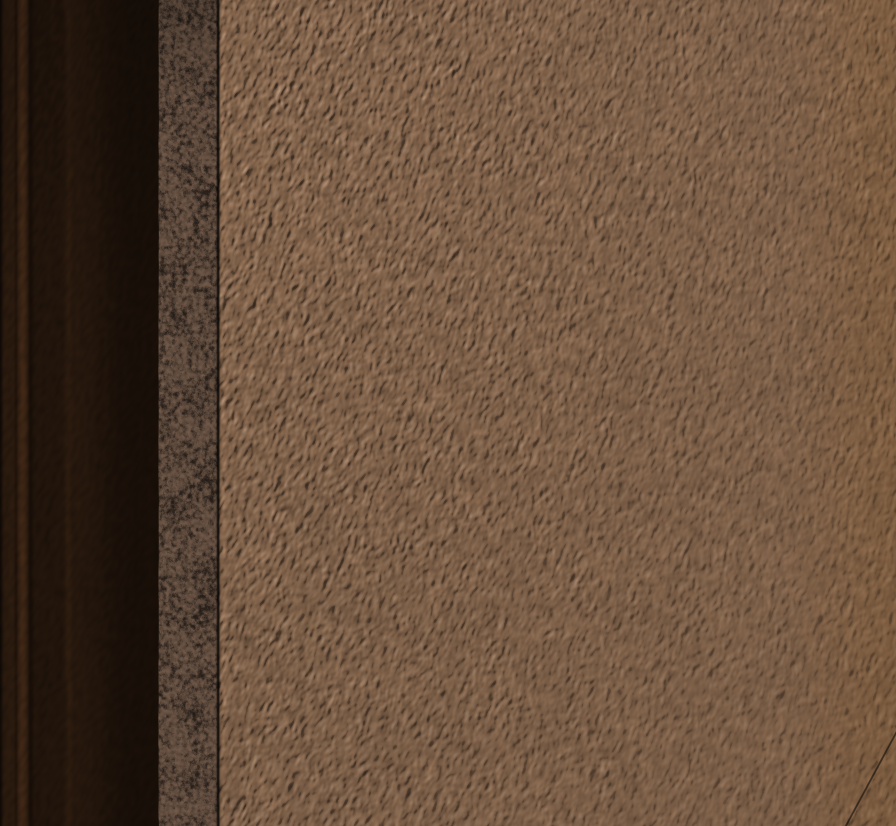
Reproduce this texture procedurally as a Shadertoy shader.

```glsl
// Dark wooden moulding and a speckled stone strip beside a rough brown plaster wall.
#define WOOD_EDGE 0.177
#define STONE_EDGE 0.2435
#define GRAIN_SCALE vec2(135.0, 70.0)
#define GRAIN_DEPTH 0.22
#define FLECK_STRENGTH 0.20
#define PLASTER_COLOR vec3(0.480, 0.365, 0.274)
#define FLECK_TINT vec3(0.92, 1.00, 1.10)
#define GOLD_COLOR vec3(0.480, 0.352, 0.236)
#define STONE_COLOR vec3(0.365, 0.288, 0.236)
#define WOOD_COLOR vec3(0.158, 0.097, 0.053)

vec2 hashGradient(vec2 cell) {
    vec3 h = fract(cell.xyx * vec3(0.1031, 0.1030, 0.0973));
    h += dot(h, h.yzx + 33.33);
    float angle = 6.2832 * fract((h.x + h.y) * h.z);
    return vec2(cos(angle), sin(angle));
}

float gradientNoise(vec2 p) {
    vec2 i = floor(p), f = p - i;
    vec2 w = f * f * f * (f * (f * 6.0 - 15.0) + 10.0);
    vec2 e = vec2(0.0, 1.0);
    float low = mix(dot(hashGradient(i), f),
                    dot(hashGradient(i + e.yx), f - e.yx), w.x);
    float high = mix(dot(hashGradient(i + e.xy), f - e.xy),
                     dot(hashGradient(i + e.yy), f - e.yy), w.x);
    return mix(low, high, w.y);
}

float fbm(vec2 p) {
    float sum = 0.0, amplitude = 0.6;
    for (int octave = 0; octave < 4; octave++) {
        sum += amplitude * gradientNoise(p);
        p = mat2(1.6, 1.2, -1.2, 1.6) * p + 17.3;
        amplitude *= 0.55;
    }
    return sum;
}

// Soft vertical line of a given half width
float verticalLine(float x, float center, float halfWidth) {
    float d = (x - center) / halfWidth;
    return exp(-d * d);
}

// Slanted grain space that stands more upright toward the right
vec2 grainSpace(vec2 p) {
    vec2 q = vec2(p.x - 0.54 * p.y + 0.16 * p.x * p.y, p.y + 0.35 * p.x);
    return q + 0.003 * vec2(gradientNoise(p * 40.0), gradientNoise(p * 40.0 + 31.0));
}

float plasterHeight(vec2 p) {
    vec2 q = grainSpace(p) * GRAIN_SCALE;
    return gradientNoise(q + 40.0) + 0.6 * gradientNoise(q * 1.7 + 90.0)
         + 0.5 * gradientNoise(p * 140.0 + 61.0) + 0.4 * gradientNoise(q * 0.5 + 7.0);
}

vec3 plaster(vec2 uv, vec2 p) {
    float relief = plasterHeight(p) - plasterHeight(p + vec2(-0.0028, 0.0022));
    float fade = mix(1.15, 0.65, smoothstep(0.25, 1.0, uv.x));
    float depth = GRAIN_DEPTH * fade * (0.9 + 0.2 * uv.y + 0.7 * gradientNoise(p * 28.0));
    // Pale and dark flecks lying along the grain
    vec2 q = grainSpace(p) * GRAIN_SCALE;
    float flecks = gradientNoise(q * 0.8 + 150.0) + 0.7 * gradientNoise(q * 1.4 + 210.0);
    float pits = smoothstep(0.35, 0.80, -relief - 0.4 * flecks) * fade;
    float mottling = 0.07 * fbm(p * 14.0) + 0.08 * gradientNoise(p * 62.0);
    vec2 fromGlow = uv - vec2(0.32, 0.78);
    float glow = 0.03 * exp(-dot(fromGlow, fromGlow) * 9.0);
    float tone = FLECK_STRENGTH * fade * flecks + depth * relief;
    vec3 color = mix(PLASTER_COLOR, GOLD_COLOR, smoothstep(0.86, 1.0, uv.x) * 0.75);
    color *= 1.01 + glow + mottling + 0.02 * (uv.y - 0.5);
    color *= max(0.4, 1.0 + tone - 0.15 * pits);
    color *= mix(vec3(1.0), FLECK_TINT, clamp(tone * 2.5, 0.0, 0.7));
    // Fine diagonal crack in the lower right corner
    vec2 along = normalize(vec2(0.061, 0.113));
    vec2 offset = p - vec2(1.024, 0.0);
    float crack = abs(offset.x * along.y - offset.y * along.x);
    return color * (1.0 - 0.55 * (1.0 - smoothstep(0.0002, 0.0020, crack)));
}

vec3 stone(vec2 uv, vec2 p) {
    float speckle = fbm(p * vec2(150.0, 135.0));
    float patches = fbm(p * 26.0 + 5.0);
    float dark = smoothstep(-0.25, 0.55, speckle + 0.55 * patches);
    vec3 color = STONE_COLOR * (1.08 + 0.28 * gradientNoise(p * 190.0));
    color *= 1.0 - 0.62 * dark;
    return color * (1.0 - 0.15 * smoothstep(0.85, 1.0, uv.y));
}

vec3 wood(vec2 uv, vec2 p) {
    float x = uv.x;
    // Broad steps of the moulding profile, fading into shadow
    float shade = mix(1.0, 0.80, smoothstep(0.029, 0.034, x));
    shade += 0.12 * smoothstep(0.069, 0.078, x);
    shade *= mix(1.0, 0.64, smoothstep(0.080, 0.150, x));
    shade += 0.50 * verticalLine(x, 0.025, 0.005);
    shade += 0.15 * verticalLine(x, 0.076, 0.004);
    shade -= 0.30 * verticalLine(x, 0.018, 0.002);
    shade -= 0.25 * verticalLine(x, 0.034, 0.003);
    shade -= 0.60 * verticalLine(x, 0.0, 0.003);
    float fibres = gradientNoise(p * vec2(130.0, 9.0));
    float roughness = gradientNoise(grainSpace(p) * GRAIN_SCALE);
    shade *= 1.0 + 0.08 * fibres + 0.20 * roughness;
    shade *= 1.0 - 0.12 * smoothstep(0.6, 1.0, uv.y);
    return WOOD_COLOR * max(shade, 0.0);
}

void mainImage(out vec4 fragColor, in vec2 fragCoord) {
    vec2 uv = fragCoord / iResolution.xy;
    vec2 p = fragCoord / iResolution.y;
    float soft = 0.75 / iResolution.x;
    float edge = WOOD_EDGE + 0.0007 * gradientNoise(vec2(p.y * 60.0, 3.5));

    vec3 color = mix(wood(uv, p), stone(uv, p), smoothstep(edge - soft, edge + soft, uv.x));
    color = mix(color, plaster(uv, p), smoothstep(STONE_EDGE - soft, STONE_EDGE + soft, uv.x));
    // Dark joint and the thin lit lip beside it
    color *= 1.0 - 0.80 * verticalLine(uv.x, STONE_EDGE, 0.0018);
    color *= 1.0 + 0.08 * verticalLine(uv.x, STONE_EDGE + 0.006, 0.0025);
    fragColor = vec4(clamp(color, 0.0, 1.0), 1.0);
}
```
